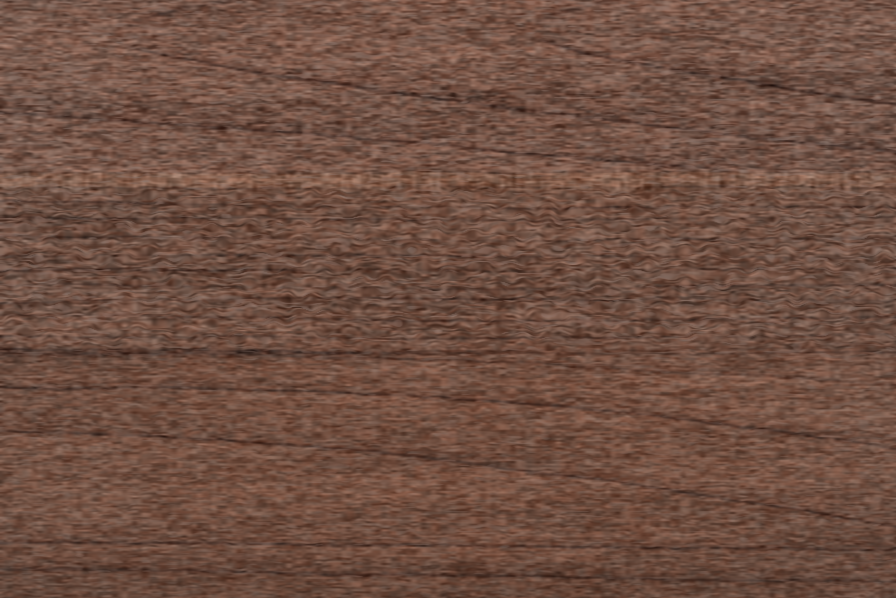
Reproduce this texture procedurally as a Shadertoy shader.

```glsl
const vec3 UPPER_BOARD = vec3(0.462, 0.332, 0.278);
const vec3 MIDDLE_BOARD = vec3(0.440, 0.314, 0.258);
const vec3 LOWER_BOARD = vec3(0.450, 0.312, 0.251);
const vec3 EDGE_STRIP = vec3(0.500, 0.358, 0.285);
const vec3 RING_SHADE = vec3(0.62, 0.60, 0.62);
const vec3 PALE_FIBRE = vec3(0.56, 0.45, 0.41);

float hash(vec2 p) {
    vec3 q = fract(vec3(p.xyx) * 0.1031);
    q += dot(q, q.yzx + 33.33);
    return fract((q.x + q.y) * q.z);
}

float noise(vec2 p) {
    vec2 i = floor(p), f = fract(p);
    f = f * f * (3.0 - 2.0 * f);
    return mix(mix(hash(i), hash(i + vec2(1, 0)), f.x),
               mix(hash(i + vec2(0, 1)), hash(i + vec2(1, 1)), f.x), f.y);
}

// Noise centred on zero
float signedNoise(vec2 p) {
    return noise(p) - 0.5;
}

// Thin dark line with a soft shadow on one side; d is signed distance
float ring(float d, float width, float shadow) {
    float core = exp(-d * d / (width * width));
    float fade = exp(-abs(d) / shadow) * smoothstep(-width, width, d);
    return core * 0.6 + fade * 0.28;
}

// Ring that slopes from one height to another across the board
float slopedRing(vec2 p, float start, float drop, float bend) {
    float path = start + drop * pow(p.x / 1.5, bend);
    return ring(path - p.y, 0.0028, 0.02);
}

// Pointed arch opening to the right
float archRing(vec2 p, vec2 tip, float spread) {
    float run = max(p.x - tip.x, 0.0);
    float lower = ring(tip.y + spread * pow(run, 0.75) - p.y, 0.003, 0.022);
    float upper = ring(p.y - tip.y + 0.16 * sqrt(run), 0.004, 0.015);
    return smoothstep(0.0, 0.05, run) * max(lower, upper * 0.6);
}

// Closely spaced straight rings of the middle board
float straightRings(vec2 p) {
    float total = 0.0;
    for (int i = 0; i < 10; i++) {
        float k = float(i);
        float path = 0.335 + 0.027 * k + 0.014 * hash(vec2(k, 4.0))
                   + 0.012 * signedNoise(vec2(p.x * 1.3, k * 7.0));
        float strength = 0.35 + 0.6 * noise(vec2(p.x * 5.0, k * 3.0 + 20.0));
        total += strength * ring(p.y - path, 0.0023, 0.007);
    }
    return total;
}

float growthRings(vec2 p) {
    float upper = archRing(p, vec2(0.19, 0.07), 0.152)
                + archRing(p, vec2(0.88, 0.06), 0.165)
                + slopedRing(p, 0.19, 0.125, 1.2);
    float lower = slopedRing(p, 0.595, -0.015, 1.0) * 0.5
                + slopedRing(p, 0.648, 0.105, 2.6)
                + slopedRing(p, 0.59, 0.055, 2.0) * 0.6
                + slopedRing(p, 0.722, 0.160, 1.7)
                + slopedRing(p, 0.908, 0.012, 1.0)
                + slopedRing(p, 0.952, 0.022, 1.0);
    return upper * (1.0 - smoothstep(0.280, 0.290, p.y))
         + straightRings(p)
         + lower * smoothstep(0.57, 0.59, p.y);
}

void mainImage(out vec4 fragColor, in vec2 fragCoord) {
    // Height is one unit, measured downwards
    vec2 p = fragCoord / iResolution.y;
    p.y = 1.0 - p.y;
    vec2 wavy = p + vec2(0.0, 0.005 * signedNoise(p * vec2(7.0, 16.0))
                            + 0.003 * signedNoise(p * vec2(38.0, 60.0)));

    // Boards
    float middle = smoothstep(0.305, 0.325, wavy.y);
    float bottom = smoothstep(0.55, 0.60, wavy.y);
    vec3 wood = mix(mix(UPPER_BOARD, MIDDLE_BOARD, middle), LOWER_BOARD, bottom);

    // Pale joint strip with short upright ticks
    float strip = smoothstep(0.284, 0.290, wavy.y) * (1.0 - smoothstep(0.312, 0.325, wavy.y));
    wood = mix(wood, EDGE_STRIP, strip * 0.75);
    wood += strip * 0.10 * signedNoise(p * vec2(150.0, 45.0));
    float seams = ring(wavy.y - 0.288, 0.002, 0.004) * 0.6
                + ring(wavy.y - 0.313, 0.0025, 0.008) * (0.3 + 0.7 * noise(p * vec2(5.0, 1.0)));

    // Broad tone bands along the boards
    wood *= 1.0 + 0.15 * signedNoise(wavy * vec2(1.2, 22.0))
                + 0.10 * signedNoise(wavy * vec2(2.5, 75.0) + 9.0);

    // Rings and seams
    float breaks = 0.7 + 0.5 * noise(p * vec2(30.0, 90.0) + 40.0);
    float dark = clamp((growthRings(wavy) + seams) * breaks, 0.0, 1.0);
    wood *= mix(vec3(1.0), RING_SHADE, dark);

    // Fine fibres, curlier in the middle board
    float curl = mix(0.3, 1.0, middle * (1.0 - bottom));
    vec2 fibre = p + vec2(0.0, 0.009 * curl * signedNoise(p * vec2(48.0, 75.0) + 3.0));
    float grain = 0.20 * signedNoise(fibre * vec2(62.0, 300.0))
                + 0.13 * signedNoise(fibre * vec2(120.0, 230.0) + 17.0)
                + 0.07 * signedNoise(fibre * vec2(18.0, 170.0) + 31.0);
    wood += grain * mix(1.0, 0.8, bottom) * vec3(1.0, 0.88, 0.82);

    // Pale grey pores and warm flecks
    float pores = smoothstep(0.66, 0.92, noise(fibre * vec2(45.0, 270.0) + 71.0));
    wood = mix(wood, PALE_FIBRE, pores * mix(0.45, 0.28, bottom));
    wood += vec3(-0.015, 0.035, 0.05) * signedNoise(fibre * vec2(70.0, 210.0) + 53.0);

    // Greyer sides and a darker foot
    float side = abs(p.x - 0.75) / 0.75;
    float grey = dot(wood, vec3(0.3, 0.5, 0.2));
    wood = mix(wood, vec3(grey), 0.10 * side * side);
    wood *= 1.0 - 0.10 * smoothstep(0.85, 1.0, p.y);

    fragColor = vec4(clamp(wood, 0.0, 1.0), 1.0);
}
```
